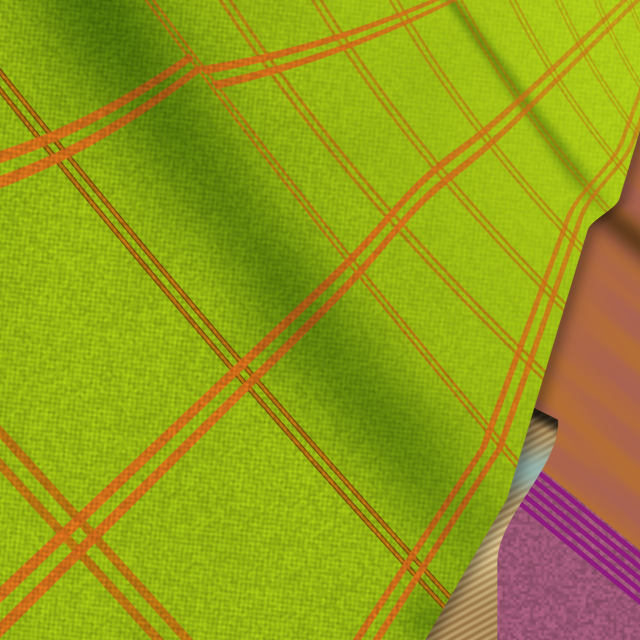
Give the GLSL for this texture, as a WebGL 2 fragment shader.

```glsl
#version 300 es
precision highp float;
// Draped green silk with paired orange checks, over a purple and gold border.
uniform vec2 u_resolution;
out vec4 fragColor;

const vec3 GREEN = vec3(0.59, 0.71, 0.07);
const vec3 DEEP_GREEN = vec3(0.27, 0.42, 0.03);
const vec3 LIME = vec3(0.68, 0.80, 0.09);
const vec3 ORANGE = vec3(0.81, 0.42, 0.10);
const vec3 RUST = vec3(0.66, 0.37, 0.06);
const vec3 COPPER = vec3(0.72, 0.43, 0.22);
const vec3 MAUVE = vec3(0.60, 0.33, 0.45);
const vec3 PURPLE = vec3(0.56, 0.11, 0.49);
const vec3 CREAM = vec3(0.87, 0.79, 0.58);
const vec3 BRONZE = vec3(0.50, 0.34, 0.16);
const vec3 SKY = vec3(0.58, 0.74, 0.73);

float hash(vec2 p) {
  p = fract(p * vec2(0.1031, 0.1137));
  p += dot(p, p.yx + 33.33);
  return fract((p.x + p.y) * p.x * 7.31);
}

float noise(vec2 p) {
  vec2 i = floor(p), f = fract(p);
  f = f * f * (3.0 - 2.0 * f);
  return mix(mix(hash(i), hash(i + vec2(1, 0)), f.x),
             mix(hash(i + vec2(0, 1)), hash(i + vec2(1, 1)), f.x), f.y);
}

float bump(float d, float width) { return exp(-d * d / (width * width)); }

float band(float d, float halfWidth, float aa) {
  return 1.0 - smoothstep(halfWidth - aa, halfWidth + aa, abs(d));
}

// Two parallel stripes, each at distance gap from the centre line.
float pairOf(float d, float gap, float fill, float aa) {
  return band(abs(d) - gap, gap * fill, aa);
}

// Horizontal place of the fold line at depth v below the top.
float foldX(float v) { return 0.234 + v * (0.74 + 0.07 * v); }

// Warp pairs: spacing shrinks geometrically, slower beyond the fold.
vec2 warpStripes(float x, float v, float aa) {
  vec2 cover = vec2(0.0);
  for (int n = 0; n < 12; n++) {
    float i = float(n), k = i - 3.0;
    bool near = n < 3;
    float start = near ? 0.802 - 1.432 * pow(0.63, i) : 1.246 - 0.894 * pow(0.84, k);
    float slope = near ? 0.72 + 0.18 * pow(0.35, i) : 0.65 - 0.04 * k;
    float bend = near ? 0.07 * min(i, 1.0) : 0.34 + 0.07 * k;
    float gap = near ? 0.0175 * pow(0.5, i) : 0.0058 * pow(0.87, k);
    float d = (x - start - v * (slope + bend * v)) * 0.77;
    float strength = near ? 0.85 : 0.72 * pow(0.9, k);
    cover.x = max(cover.x, strength * pairOf(d, gap, 0.42, aa));
    // Dark outlines on the sharply focused pair
    float rim = band(abs(abs(abs(d) - gap) - gap * 0.36), 0.0009, aa);
    cover.y = max(cover.y, n == 1 ? rim : 0.0);
  }
  return cover;
}

// Weft pairs: upper one broken at the fold, long diagonal, and hem.
float weftStripes(float x, float v, float aa) {
  float r = x - 0.335;
  float upper = x < foldX(v) ? 0.265 - x * (0.35 + 0.65 * x) : 0.12 - r * (0.2 + 0.37 * r);
  float middle = 0.957 - 0.97 * x - 0.018 * bump(x - 0.66, 0.08);
  float hem = 0.768 - 0.36 * (v - 0.7) - 0.29 * max(v - 0.7, 0.0) + 0.04 * smoothstep(0.34, 0.22, v);
  float a = pairOf((v - upper) * 0.87, 0.017 - 0.016 * x, 0.5, aa);
  float b = pairOf((v - middle) * 0.72, mix(0.0195, 0.007, x), 0.47, aa);
  float c = pairOf((x - hem) * 0.9, mix(0.006, 0.014, v), 0.42, aa);
  return max(max(a, b), c) * mix(0.95, 0.55, smoothstep(0.4, 1.0, x - 0.4 * v));
}

// Fine interlaced threads, -1 to 1.
float weave(vec2 p) {
  vec2 q = mat2(0.78, 0.62, -0.62, 0.78) * p * 190.0;
  float threads = sin(q.x * 3.1416) * sin(q.y * 3.1416);
  return 0.45 * threads + 1.1 * (noise(q * 1.1) - 0.5);
}

vec3 silk(float x, float v, float aa) {
  float s = x - foldX(v);
  float valley = bump(s + 0.09 + 0.10 * v, 0.10) * smoothstep(1.1, 0.6, v);
  vec3 col = mix(GREEN, LIME, smoothstep(0.3, 1.0, x - 0.5 * v));
  float shade = 0.68 * valley + 0.22 * bump(length(vec2(x - 0.12, v)), 0.22);
  shade += 0.55 * bump(x - 0.705 - 0.72 * v, 0.012 + 0.03 * v) * smoothstep(0.37, 0.25, v);
  shade += 0.6 * bump(length(vec2(x - 0.67, v - 0.97)), 0.05);
  col = mix(col, DEEP_GREEN, clamp(shade + 0.12 * (noise(vec2(x, v) * 9.0) - 0.5), 0.0, 0.9));
  vec2 warp = warpStripes(x, v, aa);
  col = mix(col, RUST * 1.1, warp.x);
  col = mix(col, RUST * 0.5, 0.65 * warp.y);
  col = mix(col, ORANGE * (1.0 - 0.2 * valley), weftStripes(x, v, aa));
  float grain = mix(0.17, 0.06, smoothstep(0.1, 0.7, x - 0.5 * v));
  return col * (1.0 + grain * weave(vec2(x, v)));
}

vec3 border(float x, float v, float aa) {
  // Copper cloth with soft diagonal streaks
  float across = v - 0.72 - 0.82 * (x - 0.83);
  float streak = noise(vec2(across * 42.0, x * 5.0));
  vec3 col = mix(COPPER, mix(MAUVE, vec3(0.72, 0.46, 0.12), streak), 0.5);
  col *= 1.0 - 0.45 * bump(across + 0.48, 0.03);
  // Mauve panel edged with five purple lines
  vec3 panel = MAUVE * (0.86 + 0.3 * noise(vec2(x, v) * 230.0));
  float lines = band(fract(across / 0.018) - 0.5, 0.27, aa / 0.018);
  panel = mix(panel, PURPLE, lines * step(across, 0.09));
  col = mix(col, panel, smoothstep(-aa, aa, across));
  // Ribbed gold ribbon with a pale blue sheen
  float ribs = 0.5 + 0.5 * sin((v + 0.55 * x) * 520.0);
  vec3 gold = mix(BRONZE, CREAM, 0.25 + 0.4 * ribs + 0.4 * bump(v - 0.85, 0.06));
  gold = mix(gold, SKY, 0.85 * bump(v - 0.735, 0.035));
  gold *= mix(0.25, 1.0, smoothstep(0.0, 0.025, v - 0.645 - 0.5 * (x - 0.84)));
  float side = 0.777 + 0.095 * smoothstep(0.88, 0.66, v);
  float ribbon = smoothstep(-aa, aa, side - x) * smoothstep(-aa, aa, v - 0.64 - 0.5 * (x - 0.84));
  return mix(col, gold, ribbon);
}

void main() {
  vec2 uv = gl_FragCoord.xy / u_resolution;
  float x = uv.x, v = 1.0 - uv.y, aa = 0.8 / u_resolution.y;
  float edge = 0.87 - 0.3 * (v - 0.52) - 0.28 * max(v - 0.78, 0.0) + 0.035 * smoothstep(0.36, 0.31, v);
  vec3 under = border(x, v, aa) * (1.0 - 0.3 * bump(x - edge, 0.018));
  fragColor = vec4(mix(under, silk(x, v, aa), smoothstep(-aa, aa, edge - x)), 1.0);
}
```
